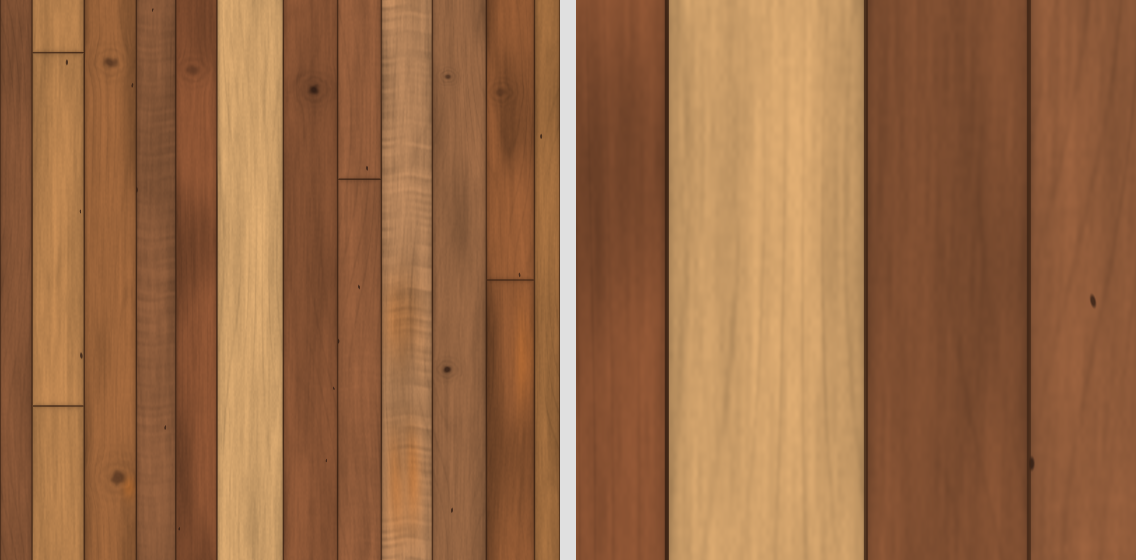
Left, the full canvas; right, a detail of the centre.
Reproduce this texture procedurally as a Shadertoy shader.

```glsl
// Seamless wall of twelve upright wooden planks with grain, knots, saw marks and stains.

const int PLANKS = 12;
const float EDGES[13] = float[13](0.0, .0573, .1504, .2435, .3138, .3874, .5059,
                                  .6029, .681, .7721, .8685, .9544, 1.0);
const vec3 WOOD[12] = vec3[12](
    vec3(.52, .33, .21), vec3(.71, .50, .30), vec3(.56, .36, .21), vec3(.52, .34, .22),
    vec3(.52, .31, .19), vec3(.80, .62, .41), vec3(.52, .32, .20), vec3(.57, .36, .23),
    vec3(.66, .48, .33), vec3(.56, .38, .25), vec3(.54, .33, .19), vec3(.62, .42, .24));
// Per plank: strength of dark blotches, strength of saw marks
const vec2 FINISH[12] = vec2[12](
    vec2(.12, .0), vec2(.08, .0), vec2(.32, .0), vec2(.12, .8), vec2(.22, .0), vec2(.04, .0),
    vec2(.10, .1), vec2(.08, .2), vec2(.16, 1.), vec2(.14, .0), vec2(.26, .0), vec2(.14, .0));
// Butt joints: plank index, height
const vec2 JOINTS[4] = vec2[4](vec2(1, .906), vec2(1, .275), vec2(7, .68), vec2(10, .5));
// Knots: centre, radius, darkness
const vec4 KNOTS[7] = vec4[7](
    vec4(.561, .840, .010, .95), vec4(.197, .888, .011, .55), vec4(.210, .147, .013, .5),
    vec4(.798, .340, .007, .85), vec4(.345, .875, .010, .4), vec4(.800, .863, .005, .6),
    vec4(.895, .836, .008, .35));
// Warm stains: centre, radii
const vec4 STAINS[4] = vec4[4](
    vec4(.938, .36, .017, .09), vec4(.715, .42, .03, .08),
    vec4(.720, .15, .03, .10), vec4(.230, .13, .012, .02));
const vec3 STAIN_COLOR = vec3(.74, .43, .18);
const vec3 KNOT_COLOR = vec3(.20, .12, .08);
const vec3 SEAM_COLOR = vec3(.24, .14, .08);
const float SEAM_HALF = .0012;
const float SHADOW_WIDTH = .004;
const int FLECKS = 16;
const float TAU = 6.2831853;

float hash(vec2 p) {
    vec3 q = fract(p.xyx * vec3(.1031, .1030, .0973));
    q += dot(q, q.yzx + 33.33);
    return fract((q.x + q.y) * q.z);
}

// Value noise on the unit square, with a whole number of cells each way
float noise(vec2 p, vec2 cells) {
    p *= cells;
    vec2 i = floor(p), f = p - i;
    f *= f * (3.0 - 2.0 * f);
    vec2 a = mod(i, cells), b = mod(i + 1.0, cells);
    return mix(mix(hash(a), hash(vec2(b.x, a.y)), f.x),
               mix(hash(vec2(a.x, b.y)), hash(b), f.x), f.y);
}

// Shortest offset on the repeating square
vec2 wrapDelta(vec2 d) { return d - round(d); }

void mainImage(out vec4 fragColor, in vec2 fragCoord) {
    vec2 p = fragCoord / iResolution.xy;
    float px = 1.0 / min(iResolution.x, iResolution.y);

    // Plank under this point
    int k = 0;
    for (int i = 1; i < PLANKS; i++) if (p.x >= EDGES[i]) k = i;
    float left = EDGES[k], right = EDGES[k + 1];
    float seam = min(p.x - left, right - p.x);
    float tone = 1.0;

    // Joints, with a shade that steps at each one and fades round the wrap
    for (int i = 0; i < JOINTS.length(); i++) {
        if (int(JOINTS[i].x) != k) continue;
        float dy = p.y - JOINTS[i].y;
        seam = min(seam, abs(dy - round(dy)));
        tone += .07 * (fract(-dy) - .5);
    }

    // Knots: dark core, faint rings, and grain pushed aside
    vec2 q = p + vec2(.014 * (noise(p, vec2(12, 3)) - .5), hash(vec2(k, 7)));
    float core = 0.0;
    for (int i = 0; i < KNOTS.length(); i++) {
        vec4 knot = KNOTS[i];
        if (knot.x < left || knot.x > right) continue;
        vec2 d = wrapDelta(p - knot.xy) / knot.z;
        float r = length(d * vec2(.9, 1.05)) + .5 * (noise(p, vec2(120)) - .5);
        float halo = exp(-.1 * r * r);
        q.x -= .6 * d.x * knot.z * halo;
        tone += halo * (.04 * sin(5.0 * r) - .14 * knot.w);
        core = max(core, knot.w * smoothstep(1.15, .35, r));
    }

    // Grain: broad bands, streaks, fine fibres and thin growth lines
    float growth = .5 + .5 * sin(TAU * (46.0 * q.x + 5.0 * noise(q, vec2(14, 2))));
    tone += .08 * (noise(q, vec2(26, 2)) - .5) + .09 * (noise(q, vec2(120, 4)) - .5);
    tone += .08 * (noise(q, vec2(310, 24)) - .5) + .04 * (noise(p, vec2(400, 200)) - .5);
    tone -= .07 * pow(growth, 10.0) * noise(q, vec2(30, 5));

    // Wear: blotches and crosswise saw marks
    tone -= FINISH[k].x * (smoothstep(.35, .95, noise(q, vec2(22, 5))) - .3);
    float saw = noise(p + vec2(0, .003 * sin(TAU * 12.0 * p.x)), vec2(16, 150)) - .5;
    tone += .20 * FINISH[k].y * saw * noise(q, vec2(18, 9));
    vec3 color = WOOD[k] * tone;

    // Warm stains
    for (int i = 0; i < STAINS.length(); i++) {
        vec4 s = STAINS[i];
        if (s.x < left || s.x > right) continue;
        vec2 d = wrapDelta(p - s.xy) / s.zw;
        float amount = exp(-dot(d, d)) * (.2 + .6 * noise(q, vec2(50, 7)));
        color = mix(color, STAIN_COLOR * tone, amount);
    }

    // Small scattered flecks
    for (int i = 0; i < FLECKS; i++) {
        vec2 c = vec2(hash(vec2(i, 3)), (float(i) + hash(vec2(i, 11))) / float(FLECKS));
        if (c.x < left || c.x > right) continue;
        vec2 d = wrapDelta(p - c);
        d.x += .4 * (hash(vec2(i, 19)) - .5) * d.y;
        float size = mix(.5, 1.0, hash(vec2(i, 23)));
        core = max(core, .8 * smoothstep(1.2, .4, length(d / (size * vec2(.003, .007)))));
    }
    color = mix(color, KNOT_COLOR, core);

    // Seams with a soft shadow
    color *= 1.0 - .22 * exp(-seam / SHADOW_WIDTH);
    float line = 1.0 - smoothstep(SEAM_HALF - px * .7, SEAM_HALF + px * .7, seam);
    color = mix(color, SEAM_COLOR, line * mix(.7, 1.0, noise(p, vec2(30, 8))));
    fragColor = vec4(color, 1.0);
}
```
